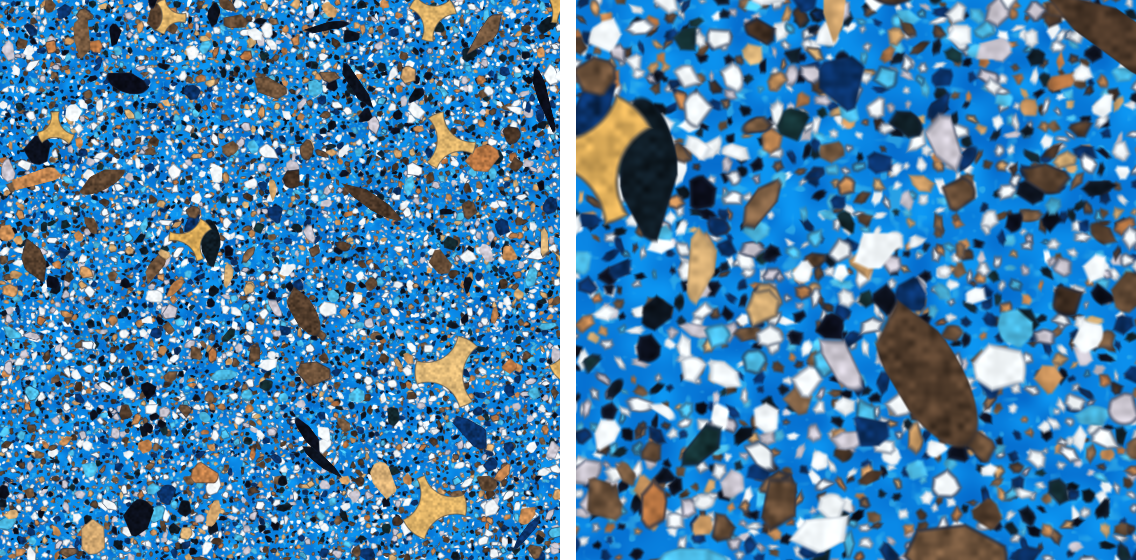
Left, the full canvas; right, a detail of the centre.
Reproduce this texture procedurally as a three.js fragment shader.

```glsl
// Blue resin packed with crushed mineral grains and a few golden bone-like chips.
// Jittered grids scatter angular grains from fine to coarse, each layer painted
// over the last; every grain gets its own facets, tint, mottling and dark rim.

varying vec2 vUv;

const float TAU = 6.2831853;
const float EDGE = 0.0014;   // half width of the soft outline
const float RIM = 0.0032;    // depth of the dark border inside a grain

float hash(vec2 p) {
  return fract(sin(dot(p, vec2(127.1, 311.7))) * 43758.5453);
}

float noise(vec2 p) {
  vec2 i = floor(p);
  vec2 f = fract(p);
  f = f * f * (3.0 - 2.0 * f);
  float low = mix(hash(i), hash(i + vec2(1.0, 0.0)), f.x);
  float high = mix(hash(i + vec2(0.0, 1.0)), hash(i + vec2(1.0, 1.0)), f.x);
  return mix(low, high, f.y);
}

vec2 direction(float angle) {
  return vec2(cos(angle), sin(angle));
}

vec2 rotate(vec2 p, float angle) {
  vec2 d = direction(angle);
  return vec2(d.x * p.x + d.y * p.y, d.x * p.y - d.y * p.x);
}

// Irregular convex polygon: six random half planes cut from a disc.
float facetDistance(vec2 p, vec2 id, float radius) {
  float d = length(p) - radius * 1.08;
  for (int k = 0; k < 6; k++) {
    float side = float(k);
    float angle = (side + 0.8 * hash(id + side * 3.7)) * TAU / 6.0;
    float reach = radius * mix(0.65, 1.1, hash(id + side * 5.3 + 1.9));
    d = max(d, dot(p, direction(angle)) - reach);
  }
  return d;
}

// Three-armed chip: a disc with three round bites taken from its sides.
float boneDistance(vec2 p, vec2 id, float radius) {
  float d = length(p) - radius * 1.1;
  for (int k = 0; k < 3; k++) {
    float side = float(k);
    float angle = (side + 0.25 * hash(id + side * 2.9)) * TAU / 3.0;
    float bite = radius * mix(0.9, 1.1, hash(id + side * 4.1));
    d = max(d, bite - length(p - direction(angle) * radius * 1.45));
  }
  return d;
}

// Mineral tints ordered from quartz white to near black.
vec3 grainColour(float pick, float shade) {
  vec3 c = vec3(0.96, 0.98, 0.99);
  c = mix(c, vec3(0.80, 0.78, 0.82), step(0.32, pick));
  c = mix(c, vec3(0.30, 0.74, 0.91), step(0.42, pick));
  c = mix(c, mix(vec3(0.72, 0.45, 0.25), vec3(0.87, 0.72, 0.49), shade), step(0.50, pick));
  c = mix(c, mix(vec3(0.25, 0.18, 0.13), vec3(0.50, 0.38, 0.27), shade), step(0.62, pick));
  c = mix(c, vec3(0.04, 0.19, 0.40), step(0.76, pick));
  c = mix(c, mix(vec3(0.04, 0.05, 0.10), vec3(0.08, 0.19, 0.20), shade * shade), step(0.84, pick));
  return c;
}

vec3 paint(vec3 base, vec3 tint, float d, float rimStrength, float mottle) {
  float brightness = dot(tint, vec3(0.3, 0.5, 0.2));
  float speckle = mix(1.1, 0.14, brightness);
  vec3 body = tint * (1.0 + speckle * (mottle - 0.5));
  float rim = smoothstep(-RIM, 0.0, d) * rimStrength;
  body = mix(body, vec3(0.10, 0.16, 0.27), rim);
  return mix(base, body, 1.0 - smoothstep(-EDGE, EDGE, d));
}

vec3 grainLayer(vec3 base, vec2 uv, float cells, float density, vec2 sizes,
                float stretchMax, float darkBias, float mottle) {
  vec2 grid = uv * cells;
  for (int y = -1; y <= 1; y++) {
    for (int x = -1; x <= 1; x++) {
      vec2 cell = floor(grid) + vec2(float(x), float(y));
      vec2 id = cell + cells * 0.37;
      if (hash(id + 9.1) > density) continue;
      vec2 centre = cell + mix(vec2(0.15), vec2(0.85), vec2(hash(id + 2.3), hash(id + 6.7)));
      float stretch = sqrt(mix(1.0, stretchMax, pow(hash(id + 4.4), 2.0)));
      vec2 p = rotate(grid - centre, TAU * hash(id + 8.2)) * vec2(1.0 / stretch, stretch);
      float d = facetDistance(p, id, mix(sizes.x, sizes.y, hash(id + 3.6))) / cells;
      vec3 tint = grainColour(mix(darkBias, 1.0, hash(id + 7.5)), hash(id + 1.2));
      base = paint(base, tint, d, 0.75 * hash(id + 5.8), mottle);
    }
  }
  return base;
}

vec3 boneLayer(vec3 base, vec2 uv, float cells, float density, float mottle) {
  vec2 id = floor(uv * cells);
  vec2 centre = mix(vec2(0.35), vec2(0.65), vec2(hash(id + 2.7), hash(id + 6.1)));
  vec2 p = rotate(fract(uv * cells) - centre, TAU * hash(id + 8.8));
  float d = boneDistance(p, id, mix(0.12, 0.27, hash(id + 3.3))) / cells;
  vec3 gold = mix(vec3(0.86, 0.67, 0.34), vec3(0.91, 0.78, 0.57), hash(id + 5.1));
  vec3 painted = paint(base, gold, d, 0.6, mottle);
  return mix(base, painted, step(hash(id + 9.7), density));
}

void main() {
  float cloud = noise(vUv * 65.0);
  float mottle = 0.5 * noise(vUv * 130.0) + 0.5 * noise(vUv * 240.0 + 17.0);
  vec3 colour = mix(vec3(0.02, 0.42, 0.80), vec3(0.05, 0.60, 0.96), cloud);
  colour = mix(colour, vec3(0.24, 0.72, 0.92), 0.6 * smoothstep(0.62, 0.85, mottle));
  colour = grainLayer(colour, vUv, 112.0, 0.75, vec2(0.22, 0.48), 2.2, 0.05, mottle);
  colour = grainLayer(colour, vUv, 72.0, 0.58, vec2(0.22, 0.48), 2.2, 0.0, mottle);
  colour = grainLayer(colour, vUv, 46.0, 0.52, vec2(0.24, 0.45), 2.0, 0.0, mottle);
  colour = grainLayer(colour, vUv, 28.0, 0.22, vec2(0.28, 0.46), 2.2, 0.05, mottle);
  colour = grainLayer(colour, vUv, 10.0, 0.27, vec2(0.17, 0.31), 5.0, 0.55, mottle);
  colour = boneLayer(colour, vUv, 4.5, 0.38, mottle);
  gl_FragColor = vec4(colour, 1.0);
}
```
